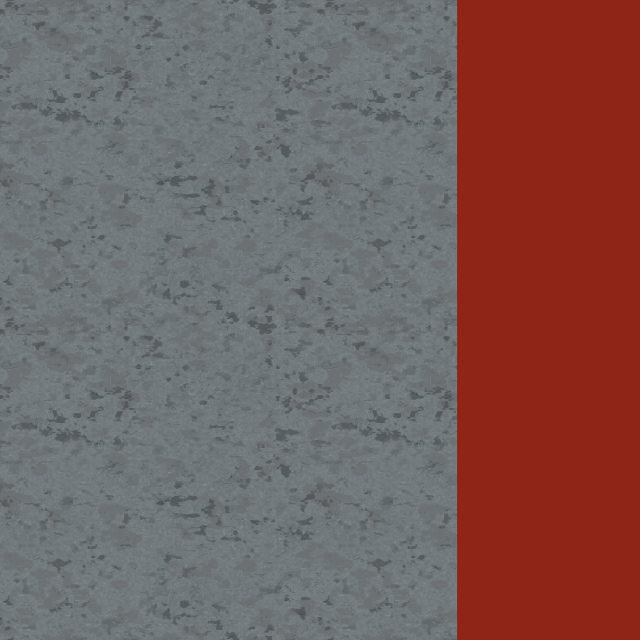
This texture is drawn by a three.js fragment shader. Its source:

```glsl
varying vec2 vUv;

float hash(vec2 p) {
  vec3 q = fract(vec3(p.xyx) * 0.1031);
  q += dot(q, q.yzx + 33.33);
  return fract((q.x + q.y) * q.z);
}

// Value noise that repeats once per unit tile
float tileNoise(vec2 uv, vec2 cells, float seed) {
  vec2 p = uv * cells;
  vec2 i = floor(p);
  vec2 f = fract(p);
  f = f * f * (3.0 - 2.0 * f);
  vec2 lo = mod(i, cells) + seed;
  vec2 hi = mod(i + 1.0, cells) + seed;
  return mix(mix(hash(lo), hash(vec2(hi.x, lo.y)), f.x),
             mix(hash(vec2(lo.x, hi.y)), hash(hi), f.x), f.y);
}

float tileFbm(vec2 uv, vec2 cells, float seed) {
  float sum = 0.0;
  float weight = 0.5;
  for (int octave = 0; octave < 4; octave++) {
    sum += weight * tileNoise(uv, cells, seed);
    cells *= 2.0;
    seed += 17.0;
    weight *= 0.5;
  }
  return sum / 0.9375;
}

vec3 stone(vec2 uv) {
  float cloud = tileFbm(uv, vec2(5.0, 6.0), 3.0);
  float mottle = tileFbm(uv, vec2(24.0, 34.0), 41.0);
  float grain = tileNoise(uv, vec2(120.0, 150.0), 83.0);
  float dust = tileNoise(uv, vec2(230.0, 250.0), 131.0);

  vec3 color = vec3(0.452, 0.481, 0.497);
  color += (cloud - 0.5) * 0.035 + (mottle - 0.5) * 0.05;
  color += (grain - 0.5) * 0.04 + (dust - 0.5) * 0.035;

  // Brownish worn patches with ragged outlines
  float wear = smoothstep(0.53, 0.68, mottle + (cloud - 0.5) * 0.25 + (grain - 0.5) * 0.12);
  color = mix(color, vec3(0.395, 0.405, 0.41), wear * 0.6);

  // Dark pits gathered in clusters
  float pitField = tileFbm(uv, vec2(38.0, 54.0), 211.0);
  float cluster = smoothstep(0.4, 0.65, tileFbm(uv, vec2(9.0, 12.0), 307.0));
  float pits = smoothstep(0.64, 0.76, pitField + cluster * 0.06);
  color = mix(color, vec3(0.3, 0.315, 0.325), pits * (0.3 + 0.45 * cluster));

  // Short, mostly horizontal hairline cracks
  float ridge = abs(tileFbm(uv, vec2(14.0, 30.0), 401.0) - 0.5);
  float crack = 1.0 - smoothstep(0.004, 0.022, ridge);
  crack *= smoothstep(0.5, 0.68, tileNoise(uv, vec2(22.0, 28.0), 463.0));
  color -= crack * 0.05;

  // Sparse pale flecks
  color += 0.045 * smoothstep(0.86, 0.98, tileNoise(uv, vec2(110.0, 130.0), 557.0));
  return color;
}

void main() {
  vec3 wall = stone(fract(vUv * 2.0));
  vec3 redBand = vec3(0.557, 0.145, 0.09);
  float band = smoothstep(0.7135, 0.7151, vUv.x);
  gl_FragColor = vec4(mix(wall, redBand, band), 1.0);
}
```
